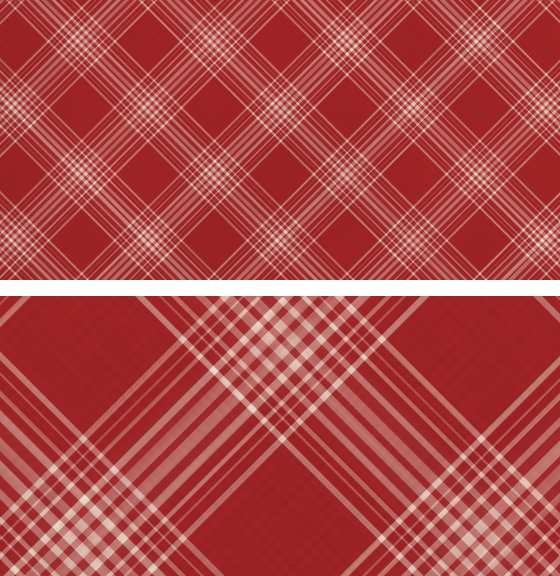
Top: the whole. Bottom: its middle third, enlarged.
Write a Shadertoy shader that draws this pattern.

```glsl
#define PERIOD 0.474
#define CENTRE vec2(1.0026, 0.6150)
#define CORE_SPACING 0.064
#define OUTER_OFFSET 0.250
#define HAIR_OFFSET 0.207
#define THREADS 28.0
#define WEAR 0.28
#define RED vec3(0.612, 0.135, 0.145)
#define CREAM vec3(0.92, 0.85, 0.79)

float hash(vec2 p) {
    return fract(sin(dot(p, vec2(127.1, 311.7))) * 43758.5453);
}

float noise(vec2 p) {
    vec2 cell = floor(p), f = fract(p);
    f = f * f * (3.0 - 2.0 * f);
    return mix(mix(hash(cell), hash(cell + vec2(1, 0)), f.x),
               mix(hash(cell + vec2(0, 1)), hash(cell + vec2(1, 1)), f.x), f.y);
}

// Coverage of a stripe, with the edge blurred over one pixel
float stripe(float t, float centre, float halfWidth, float blur) {
    float d = abs(t - centre);
    return clamp((halfWidth + 0.5 * blur - d) / blur, 0.0, 1.0)
         * min(1.0, 2.0 * halfWidth / blur);
}

// Cream yarn across one set of bands; each band has its own small variation
float yarn(float across, float along, float seed, float blur) {
    float band = floor(across + 0.5);
    float t = across - band;
    vec2 id = vec2(band, seed);

    // Faint wash under the core
    float cover = 0.08 * (1.0 - smoothstep(0.09, 0.16, abs(t)));

    // Broad core stripes flanked by thin ones
    for (int i = 0; i < 6; i++) {
        float k = float(i) - 2.5;
        float vary = hash(id + k * 7.31);
        float centre = k * CORE_SPACING + (vary - 0.5) * 0.008;
        float width = mix(0.019, 0.008, (abs(k) - 0.5) / 2.0);
        width *= mix(0.85, 1.15, hash(id + k * 3.17));
        float strength = mix(1.0 - WEAR, 1.0, vary);
        cover = max(cover, strength * stripe(t, centre, width, blur));
    }

    // Border lines and hairlines on both sides
    for (int side = -1; side <= 1; side += 2) {
        float s = float(side);
        float vary = hash(id + s * 5.7);
        float border = stripe(t, s * OUTER_OFFSET, 0.011, blur);
        float hair = stripe(t, s * (HAIR_OFFSET - 0.012 * vary), 0.004, blur);
        cover = max(cover, max(border * mix(0.80, 1.0, vary), hair * 0.6));
    }

    // Uneven dye drawn out along the threads
    float streak = noise(vec2(across * 60.0, along * 2.0) + seed * 19.0);
    return cover * mix(0.82, 1.12, streak);
}

void mainImage(out vec4 fragColor, in vec2 fragCoord) {
    vec2 p = fragCoord / iResolution.y;
    vec2 q = (p - CENTRE) / PERIOD;
    vec2 bias = vec2(q.x + q.y, q.x - q.y);
    float blur = 1.5 / (iResolution.y * PERIOD);

    float warp = yarn(bias.x, bias.y, 1.0, blur);
    float weft = yarn(bias.y, bias.x, 2.0, blur);
    vec3 colour = mix(RED, CREAM, clamp(0.5 * (warp + weft), 0.0, 1.0));

    // Thread relief, slubs and slow fading of the cloth
    vec2 thread = sin(bias * THREADS * 6.28318);
    float slub = noise(bias * vec2(60.0, 5.0)) + noise(bias * vec2(5.0, 60.0)) - 1.0;
    float fade = noise(p * 2.5 + 4.0) - 0.5;
    colour *= 1.0 + 0.012 * (thread.x + thread.y) + 0.035 * slub + 0.05 * fade;

    fragColor = vec4(colour, 1.0);
}
```
